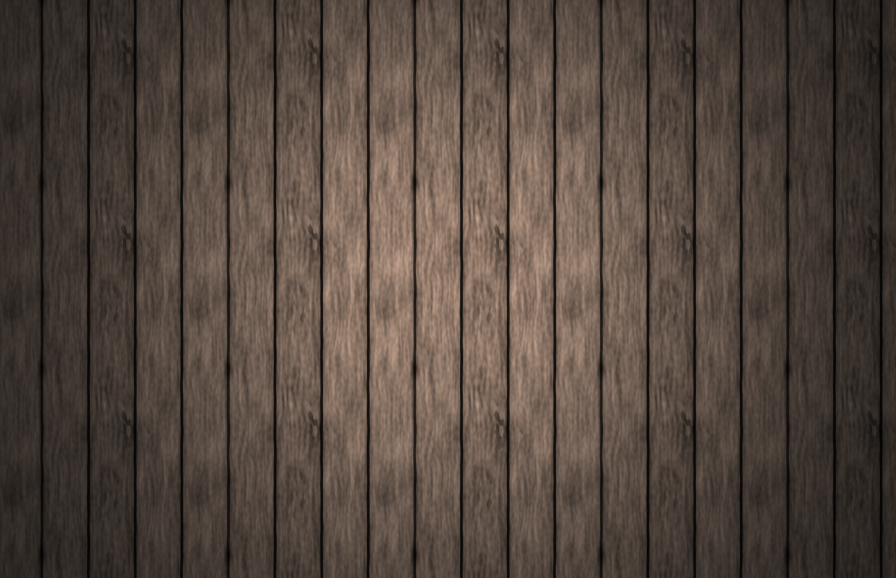
Reproduce this texture procedurally as a Shadertoy shader.

```glsl
// Weathered vertical wood planks under a soft oval pool of light.
// Stretched, periodic gradient noise makes the grain; four planks form a
// square tile that repeats, with a knot, worn patches and oval growth rings.

const float TILE = 4.0;                      // planks per repeating tile
const vec2 PLANKS = vec2(19.22, 12.42);      // canvas size in plank widths
const float FIRST_SEAM = 0.90;               // offset of the first seam

vec2 gradientAt(vec2 cell) {
    vec3 h = fract(cell.xyx * vec3(0.1031, 0.1030, 0.0973));
    h += dot(h, h.yzx + 33.33);
    float angle = 6.2832 * fract((h.x + h.y) * h.z);
    return vec2(cos(angle), sin(angle));
}

// Gradient noise that repeats after the given number of cells.
float gradientNoise(vec2 p, vec2 period) {
    vec2 i = floor(p), f = p - i;
    vec2 s = f * f * f * (f * (f * 6.0 - 15.0) + 10.0);
    vec2 e = vec2(1.0, 0.0);
    float a = dot(gradientAt(mod(i, period)), f);
    float b = dot(gradientAt(mod(i + e.xy, period)), f - e.xy);
    float c = dot(gradientAt(mod(i + e.yx, period)), f - e.yx);
    float d = dot(gradientAt(mod(i + e.xx, period)), f - e.xx);
    return 1.4 * mix(mix(a, b, s.x), mix(c, d, s.x), s.y);
}

// Noise in plank units, with whole-number frequencies so that it tiles.
float tiledNoise(vec2 p, vec2 frequency) {
    return gradientNoise(p * frequency, TILE * frequency);
}

// Shortest offset from a centre inside the repeating tile.
vec2 tileOffset(vec2 p, vec2 centre) {
    return mod(p - centre + 0.5 * TILE, TILE) - 0.5 * TILE;
}

// Soft elliptical spot, one at its centre.
float softSpot(vec2 p, vec2 centre, vec2 radius) {
    vec2 d = tileOffset(p, centre) / radius;
    return exp(-dot(d, d));
}

// Long fibres, broad streaks and fine cross-grain grit.
float woodGrain(vec2 p) {
    vec2 bent = p + vec2(0.06 * tiledNoise(p, vec2(2.0, 1.0)), 0.0);
    float grain = 0.13 * tiledNoise(bent, vec2(4.0, 1.0));
    grain += 0.17 * tiledNoise(bent, vec2(9.0, 1.0));
    grain += 0.20 * tiledNoise(bent, vec2(15.0, 2.0));
    grain += 0.12 * tiledNoise(p, vec2(18.0, 8.0));
    return grain;
}

// Nested long ovals, fading away from the centre.
float growthRings(vec2 p, vec2 centre, vec2 radius) {
    vec2 d = tileOffset(p, centre) / radius;
    float r = length(d) + 0.25 * tiledNoise(p, vec2(5.0, 2.0));
    return cos(r * 11.0) * exp(-0.8 * dot(d, d));
}

// Dark flecks that appear only near a centre.
float wornPatch(vec2 p, vec2 centre, vec2 radius) {
    float flecks = tiledNoise(p, vec2(7.0, 3.0)) + 0.5 * tiledNoise(p, vec2(14.0, 6.0));
    return smoothstep(-0.05, 0.35, flecks) * softSpot(p, centre, radius);
}

// Dark gap with a soft shaded edge; depth differs from seam to seam.
float seamShade(vec2 p, float pixel) {
    float wobble = 0.012 * tiledNoise(p, vec2(1.0, 2.0));
    float d = abs(fract(p.x + wobble + 0.5) - 0.5);
    float seam = mod(floor(p.x + 0.5), TILE);
    float depth = seam < 0.5 ? 0.68 : 0.82;
    float gap = 1.0 - smoothstep(0.022 - 0.5 * pixel, 0.030 + 0.7 * pixel, d);
    float shade = 0.22 * exp(-d * d / 0.006);
    return (1.0 - depth * gap) * (1.0 - shade);
}

float plankTone(float plank) {
    vec4 tones = vec4(0.98, 0.93, 1.02, 1.01);
    return tones[int(mod(plank, TILE))];
}

// Oval light: bright in the middle, dim toward the corners.
float poolOfLight(vec2 uv) {
    vec2 d = (uv - vec2(0.5, 0.525)) * vec2(PLANKS.x / PLANKS.y, 1.0);
    return exp(-3.4 * dot(d, d));
}

void mainImage(out vec4 fragColor, in vec2 fragCoord) {
    vec2 uv = fragCoord / iResolution.xy;
    vec2 p = vec2(uv.x, 1.0 - uv.y) * PLANKS - vec2(FIRST_SEAM, 0.0);
    float pixel = PLANKS.x / iResolution.x;

    // Wood surface
    float wood = plankTone(floor(p.x)) + woodGrain(p);
    wood += 0.10 * growthRings(p, vec2(1.35, 0.6), vec2(0.22, 0.75));
    wood += 0.05 * growthRings(p, vec2(1.45, 2.8), vec2(0.25, 0.90));

    // Wear and the knot beside a seam
    float wear = 0.50 * wornPatch(p, vec2(1.80, 1.10), vec2(0.18, 0.50));
    wear += 0.28 * wornPatch(p, vec2(1.55, 2.70), vec2(0.25, 0.50));
    wear += 0.30 * wornPatch(p, vec2(2.25, 1.40), vec2(0.15, 0.25));
    wear += 0.65 * softSpot(p, vec2(0.0, 3.92), vec2(0.07, 0.20));
    wood *= (1.0 - min(wear, 0.8)) * seamShade(p, pixel);

    // Light and colour
    float light = poolOfLight(uv);
    vec3 tint = mix(vec3(1.0, 0.87, 0.78), vec3(1.0, 0.83, 0.72), light);
    vec3 colour = tint * (0.145 + 0.46 * light) * wood;
    fragColor = vec4(clamp(colour, 0.0, 1.0), 1.0);
}
```
